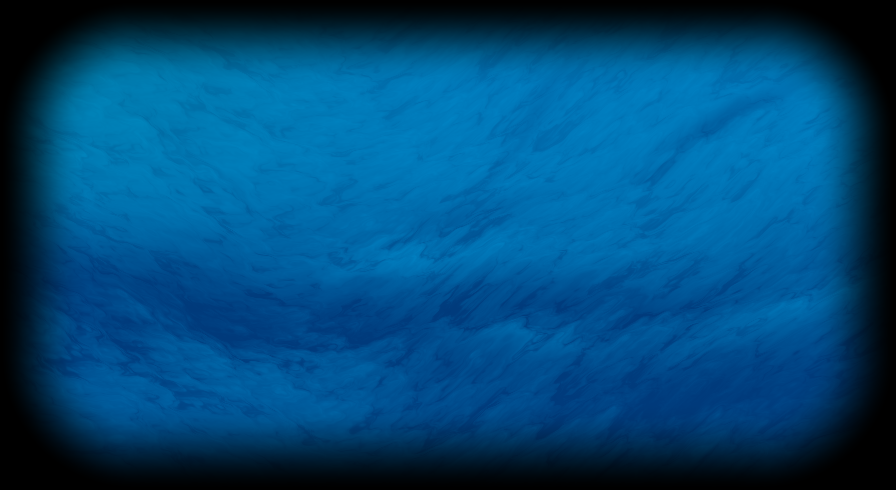
Reproduce this texture procedurally as a Shadertoy shader.

```glsl
vec2 hash2(vec2 cell) {
    vec2 q = vec2(dot(cell, vec2(127.1, 311.7)), dot(cell, vec2(269.5, 183.3)));
    return fract(sin(q) * 43758.5);
}

// Smooth cellular noise, roughly centred on zero
float cellular(vec2 p) {
    vec2 cell = floor(p), local = fract(p);
    float sum = 0.0;
    for (int j = -1; j <= 1; j++)
    for (int i = -1; i <= 1; i++) {
        vec2 offset = vec2(i, j);
        vec2 toPoint = offset + hash2(cell + offset) - local;
        sum += exp(-14.0 * length(toPoint));
    }
    return -log(sum) / 14.0 - 0.40;
}

float layeredCells(vec2 p) {
    float sum = 0.0, amplitude = 1.0;
    for (int k = 0; k < 4; k++) {
        sum += amplitude * cellular(p);
        p = mat2(0.95, 0.31, -0.31, 0.95) * p * 1.93 + 7.3;
        amplitude *= 0.68;
    }
    return sum;
}

// Soft tilted ellipse
float patchAt(vec2 p, vec2 center, vec2 radius, float tilt) {
    vec2 q = p - center;
    q.y -= tilt * q.x;
    q /= radius;
    return exp(-dot(q, q));
}

float roundedBox(vec2 p, vec2 halfSize, float radius) {
    vec2 q = abs(p) - halfSize + radius;
    return length(max(q, 0.0)) + min(max(q.x, q.y), 0.0) - radius;
}

void mainImage(out vec4 fragColor, in vec2 fragCoord) {
    vec2 p = fragCoord / iResolution.y;
    vec2 middle = 0.5 * iResolution.xy / iResolution.y;

    // Bend the water so that ripples and patches get ragged edges
    vec2 bend = vec2(sin(p.y * 9.0 + 2.0 * sin(p.x * 4.0)),
                     sin(p.x * 7.0 + 1.5 * sin(p.y * 8.0 + 1.0)));
    vec2 w = p + 0.016 * bend;
    float slope = mix(-0.35, 0.45, smoothstep(0.25, 1.1, p.x));
    float across = w.y - slope * (w.x - 0.7);
    float swell = layeredCells(vec2(w.x * 4.5, across * 10.0));
    float ripple = layeredCells(vec2(w.x * 12.0 + 1.2 * swell, across * 27.0 + swell) + 3.0);
    vec2 s = w + vec2(0.06, 0.05) * swell + vec2(0.02, 0.016) * ripple;

    // Bright surface above, deep water below
    float light = mix(0.34, 0.94, smoothstep(0.34, 0.70, s.y));
    light -= 0.34 * patchAt(s, vec2(0.31, 0.42), vec2(0.40, 0.09), -0.10);
    light -= 0.20 * patchAt(s, vec2(0.79, 0.32), vec2(0.34, 0.05), -0.05);
    light -= 0.26 * patchAt(s, vec2(1.24, 0.39), vec2(0.25, 0.035), -0.05);
    light -= 0.32 * patchAt(s, vec2(1.45, 0.18), vec2(0.48, 0.10), 0.05);
    light += 0.34 * patchAt(s, vec2(0.76, 0.45), vec2(0.22, 0.05), 0.05);
    light += 0.34 * patchAt(s, vec2(1.07, 0.31), vec2(0.14, 0.025), -0.05);
    light += 0.36 * patchAt(s, vec2(1.60, 0.35), vec2(0.20, 0.045), 0.28);
    light += 0.16 * patchAt(s, vec2(0.45, 0.19), vec2(0.42, 0.09), -0.15);
    light += 0.16 * patchAt(s, vec2(1.10, 0.48), vec2(0.40, 0.06), 0.10);

    // Dark creases in the bright surface
    light -= 0.38 * patchAt(s, vec2(1.47, 0.74), vec2(0.16, 0.025), 0.50);
    light -= 0.18 * patchAt(s, vec2(1.07, 0.76), vec2(0.10, 0.035), 1.40);
    light -= 0.15 * patchAt(s, vec2(0.42, 0.67), vec2(0.09, 0.025), -0.90);
    light -= 0.15 * patchAt(s, vec2(0.12, 0.74), vec2(0.09, 0.025), -0.90);
    light -= 0.14 * patchAt(s, vec2(0.98, 0.57), vec2(0.25, 0.025), 0.35);

    // Swell, ripples and thin dark wrinkles, strongest around the shadow line
    float rough = mix(0.50, 1.0, patchAt(p, vec2(0.9, 0.36), vec2(1.3, 0.24), 0.0));
    float wrinkle = smoothstep(0.20, 0.65, ripple + 0.5 * swell);
    light -= rough * (0.20 * swell + 0.26 * ripple + 0.16 * wrinkle - 0.03);

    // Deep blue floor with a gentle shoulder
    light = 0.5 * (light + sqrt(light * light + 0.01));
    vec3 color = mix(vec3(0.0, 0.225, 0.48), vec3(0.0, 0.49, 0.745), min(light, 1.1));
    float teal = smoothstep(1.1, 0.0, p.x) * smoothstep(0.35, 0.95, p.y);
    color += teal * vec3(0.0, 0.015, -0.05);

    // Soft black frame with round corners
    float edge = roundedBox(p - middle, middle - 0.004, 0.27);
    float depth = clamp(-edge / 0.17, 0.0, 1.0);
    float fade = mix(depth, smoothstep(0.0, 0.9, depth), 0.7);
    fragColor = vec4(color * fade, 1.0);
}
```
